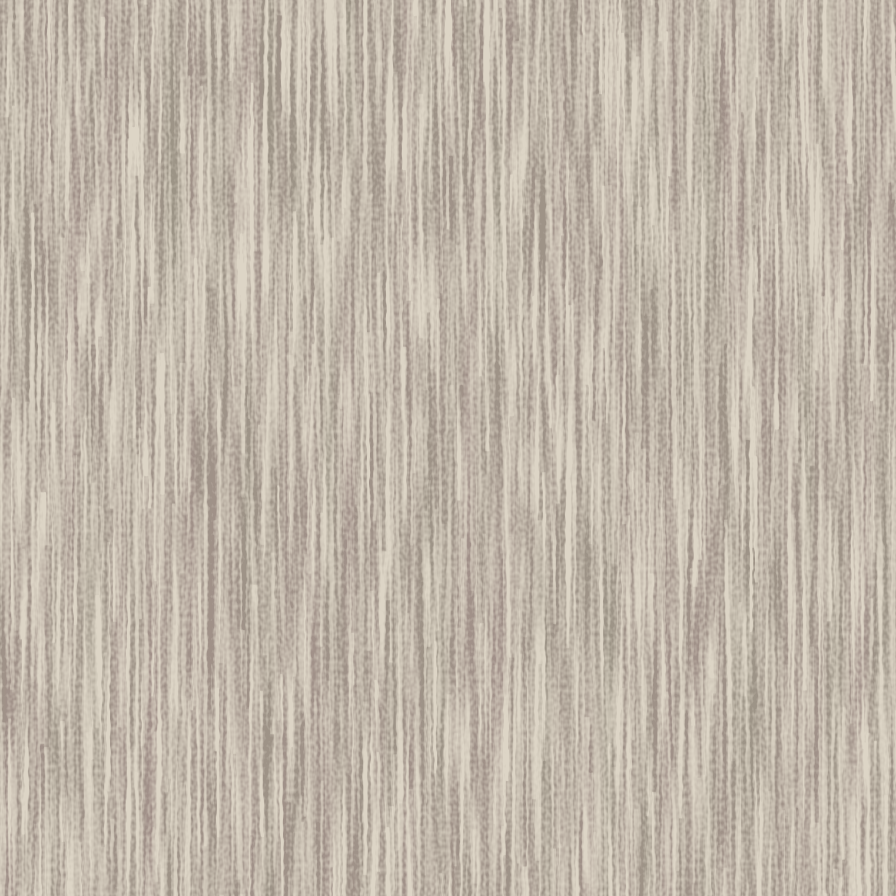
Write a WebGL 2 fragment shader that draws this texture.

```glsl
#version 300 es
precision highp float;

uniform vec2 u_resolution;
out vec4 fragColor;

const vec3 TAUPE = vec3(0.615, 0.565, 0.525);
const vec3 CREAM = vec3(0.875, 0.845, 0.785);
const vec3 HUE_DRIFT = vec3(0.010, -0.008, 0.006);

// Counts across and along the canvas
const vec2 FINE_STRANDS = vec2(270.0, 5.0);
const vec2 WIDE_STRANDS = vec2(170.0, 4.0);
const vec2 FINE_FIBRES = vec2(207.0, 7.0);
const vec2 WIDE_FIBRES = vec2(133.0, 4.5);
const vec2 BAND_SCALE = vec2(32.0, 1.6);
const vec2 GRAIN_SCALE = vec2(263.0, 190.0);
const vec2 FRAY_SCALE = vec2(110.0, 70.0);
const vec2 STAGGER_SCALE = vec2(57.0, 1.3);

const float MEAN_TONE = 0.54;
const float FINE_STRAND_AMOUNT = 0.48;
const float WIDE_STRAND_AMOUNT = 0.18;
const float FINE_FIBRE_AMOUNT = 0.46;
const float WIDE_FIBRE_AMOUNT = 0.28;
const float BAND_AMOUNT = 0.09;
const float GRAIN_AMOUNT = 0.50;
const float FRAY_AMOUNT = 0.0016;
const float STAGGER_AMOUNT = 0.30;
const float WIDTH_VARIATION = 0.9;
const float FIBRE_CRISPNESS = 0.28;

// Integer hash giving two values in 0..1
vec2 hash2(vec2 cell, float seed) {
    uvec3 h = uvec3(ivec3(vec3(cell, seed)));
    h = h * 1664525u + 1013904u;
    h.x += h.y * h.z;
    h.y += h.z * h.x;
    h.z += h.x * h.y;
    h ^= h >> 16u;
    h.x += h.y * h.z;
    h.y += h.z * h.x;
    return vec2(h.xy >> 8u) / 16777216.0;
}

float cornerSlope(vec2 cell, vec2 offset, float seed) {
    float angle = 6.28319 * hash2(cell, seed).x;
    return dot(vec2(cos(angle), sin(angle)), offset);
}

float gradientNoise(vec2 p, float seed) {
    vec2 cell = floor(p);
    vec2 f = p - cell;
    vec2 u = f * f * f * (f * (f * 6.0 - 15.0) + 10.0);
    vec2 e = vec2(1.0, 0.0);
    float low = mix(cornerSlope(cell, f, seed),
                    cornerSlope(cell + e.xy, f - e.xy, seed), u.x);
    float high = mix(cornerSlope(cell + e.yx, f - e.yx, seed),
                     cornerSlope(cell + e.xx, f - e.xx, seed), u.x);
    return mix(low, high, u.y);
}

// Tone of one column, cut into lengths with crisp ends
float columnTone(float column, float y, float rows, float seed) {
    vec2 rnd = hash2(vec2(column, 0.0), seed);
    float density = rows * (0.5 + rnd.x);
    float along = y * density + rnd.y * 40.0;
    float segment = floor(along);
    float soft = density / u_resolution.y;
    float joint = smoothstep(1.0 - 2.0 * soft, 1.0, along - segment);
    return mix(hash2(vec2(column, segment), seed + 1.0).x,
               hash2(vec2(column, segment + 1.0), seed + 1.0).x, joint);
}

// Columns of uneven width, with edges about a pixel soft
float strands(vec2 p, vec2 counts, float seed) {
    vec2 widthPoint = p * vec2(counts.x * 0.4, 1.5);
    float across = p.x * counts.x
                 + WIDTH_VARIATION * gradientNoise(widthPoint, seed + 2.0);
    float column = floor(across);
    float soft = min(0.5 * counts.x / u_resolution.y, 0.5);
    float edge = smoothstep(0.5 - soft, 0.5 + soft, across - column);
    return mix(columnTone(column, p.y, counts.y, seed),
               columnTone(column + 1.0, p.y, counts.y, seed), edge) - 0.5;
}

// Tapering streaks with staggered ends
float fibres(vec2 p, vec2 counts, float seed) {
    p.y += STAGGER_AMOUNT * gradientNoise(p * STAGGER_SCALE, seed + 1.0);
    float n = gradientNoise(p * counts, seed);
    return smoothstep(-FIBRE_CRISPNESS, FIBRE_CRISPNESS, n) - 0.5;
}

void main() {
    vec2 p = gl_FragCoord.xy / u_resolution.y;

    // Slightly frayed edges
    vec2 q = p;
    q.x += FRAY_AMOUNT * gradientNoise(p * FRAY_SCALE, 3.0);

    // Layered strands, fibres and faint bands
    float tone = MEAN_TONE;
    tone += FINE_STRAND_AMOUNT * strands(q, FINE_STRANDS, 11.0);
    tone += WIDE_STRAND_AMOUNT * strands(q, WIDE_STRANDS, 23.0);
    tone += FINE_FIBRE_AMOUNT * fibres(q, FINE_FIBRES, 37.0);
    tone += WIDE_FIBRE_AMOUNT * fibres(q, WIDE_FIBRES, 47.0);
    tone += BAND_AMOUNT * gradientNoise(p * BAND_SCALE, 41.0);

    // Grain shows mostly on the darker ground
    float grain = gradientNoise(p * GRAIN_SCALE, 53.0);
    tone += GRAIN_AMOUNT * grain * (1.0 - 0.7 * smoothstep(0.3, 0.9, tone));
    tone = clamp(tone, 0.03, 0.97);

    // Mauve and olive drift, strongest in the ground
    float drift = gradientNoise(p * vec2(45.0, 2.0), 67.0) * 2.0;
    vec3 colour = mix(TAUPE, CREAM, tone) + HUE_DRIFT * drift * (1.0 - tone);
    fragColor = vec4(colour, 1.0);
}
```
